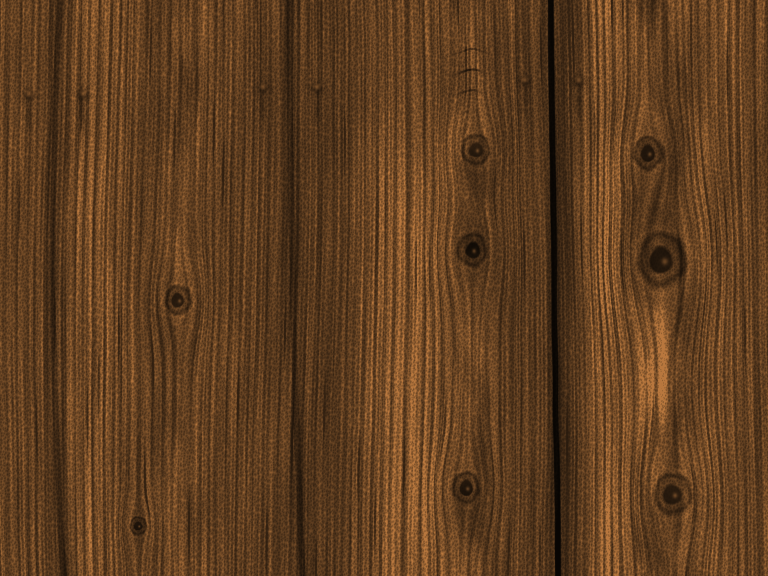
A Shadertoy shader for this texture:

```glsl
// Weathered brown planks: four upright boards with knots, nails and dark seams.
// Warped sine rings bend around each knot; stretched cellular noise gives the
// fibres, speckle and long cracks, and one brightness value tints the wood.

vec2 hash2(vec2 p) {
    vec3 q = fract(p.xyx * vec3(0.1031, 0.1030, 0.0973));
    q += dot(q, q.yzx + 33.33);
    return fract((q.xx + q.yz) * q.zy);
}

// Distance to the nearest jittered cell point
float cells(vec2 p) {
    vec2 id = floor(p), f = fract(p);
    float nearest = 2.0;
    for (int j = -1; j <= 1; j++)
        for (int i = -1; i <= 1; i++) {
            vec2 o = vec2(i, j);
            vec2 d = o + hash2(id + o + 100.0) - f;
            nearest = min(nearest, dot(d, d));
        }
    return sqrt(nearest);
}

// Layered sines, roughly -1 to 1
float waves(vec2 p) {
    float sum = 0.0, amp = 0.5;
    for (int i = 0; i < 5; i++) {
        sum += amp * sin(p.x + 1.6 * sin(p.y + float(i)));
        p = mat2(0.8, 0.6, -0.6, 0.8) * p * 1.8 + 1.7;
        amp *= 0.6;
    }
    return sum;
}

float bump(float d, float width) {
    return exp(-d * d / (width * width));
}

float seamX(int i, float y) {
    if (i == 0) return 0.092 + 0.06 * (y - 0.55) * (y - 0.55);
    if (i == 1) return 0.503 + 0.022 * (1.0 - y) * (1.0 - y);
    return 0.969 - 0.013 * y;
}

// Broad light and dark bands across the boards
float boardTone(float x, float y) {
    float low = 1.0 - smoothstep(0.55, 0.9, y);
    float tone = 0.365 + 0.09 * bump(x - 0.16, 0.045);
    tone += 0.18 * bump(x - 0.71, 0.065) * mix(0.25, 1.0, low);
    tone += 0.14 * bump(x - 1.05, 0.035);
    tone += 0.16 * bump(x - 1.14, 0.05) * bump(y - 0.3, 0.17);
    tone += 0.04 * bump(x - 1.25, 0.05);
    tone -= 0.05 * bump(x - 0.57, 0.06) + 0.10 * bump(x - 0.985, 0.025);
    tone -= 0.04 * bump(x - 0.91, 0.05) + 0.04 * bump(x - 0.46, 0.03);
    return tone;
}

void mainImage(out vec4 fragColor, in vec2 fragCoord) {
    vec2 p = fragCoord / iResolution.y;
    float px = 1.0 / iResolution.y;

    // Knots: centre and radius
    vec3 knots[8] = vec3[8](
        vec3(0.309, 0.479, 0.014), vec3(0.240, 0.087, 0.009),
        vec3(0.826, 0.740, 0.015), vec3(0.820, 0.566, 0.016),
        vec3(0.809, 0.153, 0.015), vec3(1.125, 0.734, 0.016),
        vec3(1.149, 0.549, 0.026), vec3(1.168, 0.142, 0.020));

    // Push the grain aside around the knots
    float u = p.x + 0.008 * sin(p.y * 3.0 + p.x * 4.0) + 0.0015 * waves(p * vec2(9.0, 5.0));
    for (int i = 0; i < 8; i++) {
        vec2 d = p - knots[i].xy;
        float r = knots[i].z;
        u -= 0.85 * d.x * bump(d.x, 2.8 * r) * bump(d.y, 5.0 * r);
    }

    // Growth rings: bold in pale bands, mottled figure along the knot columns
    float figure = max(bump(p.x - 0.82, 0.04), bump(p.x - 1.16, 0.07));
    figure = max(figure, 0.6 * bump(p.x - 0.31, 0.06));
    float mottle = waves(vec2(u * 42.0, p.y * 13.0));
    float tone = boardTone(p.x, p.y);
    float bold = smoothstep(0.34, 0.46, tone) * (1.0 - 0.6 * figure);
    float phase = u * 350.0 + 2.5 * sin(u * 31.0) + 1.2 * sin(u * 83.0 + 1.0) + 1.4 * figure * mottle;
    float ring = smoothstep(0.1, 0.95, sin(phase));
    float fineRing = sin(u * 880.0 + 3.0 * sin(u * 57.0) + 2.0 * sin(u * 141.0));
    float v = tone * (1.12 - mix(0.22, 0.40, bold) * ring);
    v *= 1.0 - 0.10 * (1.0 - 0.7 * figure) * fineRing;
    v *= 1.0 + (0.06 + 0.22 * figure) * mottle;

    // Long fibres, crisp speckle and thin cracks
    v *= 0.78 + 0.50 * cells(vec2(u * 170.0, p.y * 3.0));
    vec2 tilted = mat2(0.96, 0.28, -0.28, 0.96) * p;
    v *= 0.75 + 0.56 * cells(tilted * vec2(250.0, 190.0));
    float crack = cells(vec2(u * 34.0, p.y * 1.1));
    v *= 1.0 - 0.42 * (1.0 - smoothstep(0.03, 0.09, crack));

    // Worn wood keeps its shadows shallow
    v = mix(v, max(v, 0.21), 0.6);

    // Cross checks above the upper knot of the third board
    float check = abs(fract(p.y * 28.0 + 0.12 * sin(p.x * 90.0)) - 0.5) / 28.0;
    float checkArea = bump(p.x - 0.815, 0.022) * bump(p.y - 0.88, 0.06);
    v *= 1.0 - 0.6 * checkArea * (1.0 - smoothstep(0.0005, 0.0015 + px, check));

    // Knot halos, rims, dark hearts and a pale speck
    for (int i = 0; i < 8; i++) {
        vec2 d = (p - knots[i].xy) * vec2(1.0, 0.88) / knots[i].z;
        float r = length(d) + 0.06 * sin(d.x * 3.0 + float(i)) + 0.05 * sin(d.y * 4.0);
        v *= 1.0 - 0.28 * bump(r, 1.7);
        v *= 1.0 - 0.35 * bump(r - 1.45, 0.22) + 0.15 * bump(r - 1.9, 0.25);
        float heart = 1.0 - smoothstep(0.65, 0.9, r);
        v = mix(v, 0.10 + 0.06 * mottle, 0.85 * heart);
        v += 0.26 * bump(length(d - vec2(0.2, -0.1)), 0.2);
    }

    // Seams with soft shadow, and a nail with a stain on either side
    for (int i = 0; i < 3; i++) {
        float s = p.x - seamX(i, p.y);
        float last = i == 2 ? 1.0 : 0.0;
        v *= 1.0 - 0.24 * bump(s, 0.016);
        float gap = 1.0 - smoothstep(0.0035, 0.005 + px, abs(s + 0.001 * mottle));
        v *= 1.0 - mix(0.32, 0.85, last) * gap;
        vec2 n = vec2(abs(p.x - seamX(i, 0.85)) - 0.047, p.y - 0.835 - 0.012 * float(i));
        v *= 1.0 - 0.3 * bump(n.x, 0.005) * bump(n.y + 0.035, 0.03);
        v *= 1.0 - 0.65 * bump(length(n), 0.009);
        v += 0.32 * bump(length(n - vec2(0.0, 0.002)), 0.005);
    }

    v = clamp(v, 0.03, 0.72);
    fragColor = vec4(v * vec3(1.0, 0.65, 0.335), 1.0);
}
```
